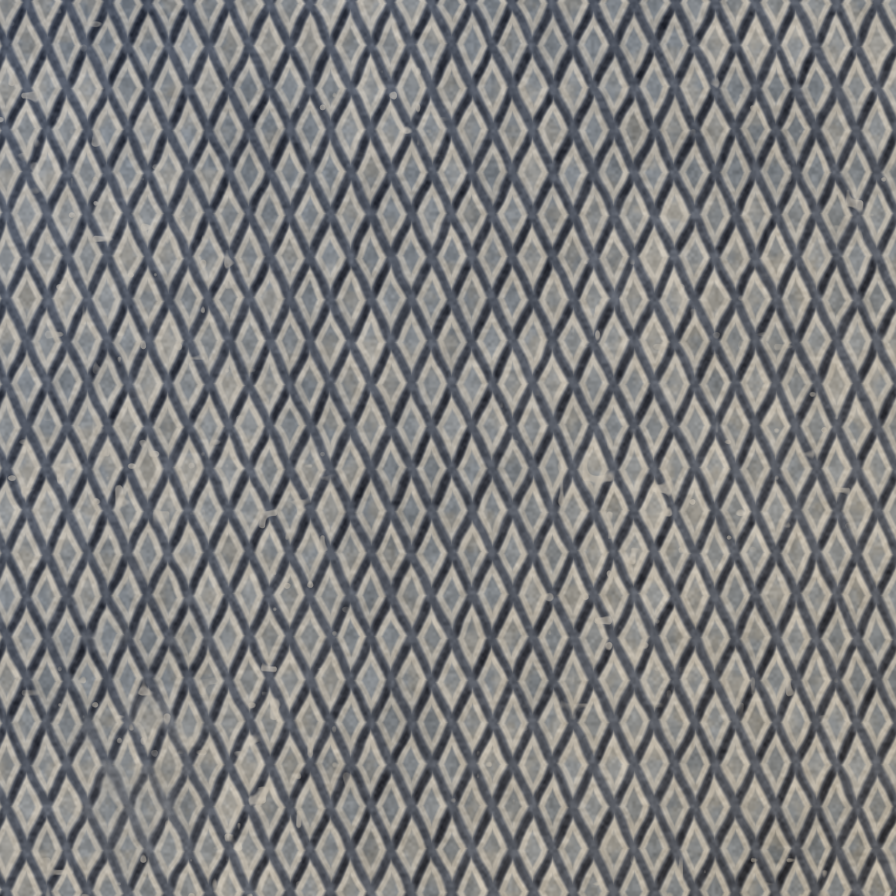
This texture is drawn by a WebGL 2 fragment shader. Its source:

```glsl
#version 300 es
precision highp float;
// Worn metal tread plate: narrow upright diamonds between two sets of slanted grooves.
// Two skewed axes turn the lattice into unit cells; each cell has a flat centre,
// a pale bevelled rim and shadowed edges, with noise for dust, stain and wear.

#define REPEATS vec2(22.12, 10.59)   // diamonds across and down
#define ORIGIN vec2(0.459, 0.619)    // centre of one diamond
#define GROOVE 0.125                 // half width of a groove, in cells
#define RIM 0.165                    // width of the pale rim, in cells
#define SOFT 0.045                   // softness of the edges, in cells
#define WOBBLE 0.07                  // unevenness of the lines
#define GRAIN 0.075                  // strength of the fine grain
#define DUST 0.55                    // strength of the pale dust

uniform vec2 u_resolution;
out vec4 fragColor;

const vec3 SHADOW = vec3(0.17, 0.18, 0.21);
const vec3 STEEL_DARK = vec3(0.34, 0.36, 0.40);
const vec3 STEEL = vec3(0.49, 0.51, 0.53);
const vec3 SAND = vec3(0.61, 0.59, 0.55);
const vec3 RIM_PALE = vec3(0.76, 0.73, 0.68);

float hash(vec2 p) {
    vec3 q = fract(vec3(p.xyx) * 0.1031);
    q += dot(q, q.yzx + 33.33);
    return fract((q.x + q.y) * q.z);
}

float noise(vec2 p) {
    vec2 i = floor(p), f = fract(p);
    f = f * f * (3.0 - 2.0 * f);
    return mix(mix(hash(i), hash(i + vec2(1, 0)), f.x),
               mix(hash(i + vec2(0, 1)), hash(i + vec2(1, 1)), f.x), f.y);
}

float fbm(vec2 p) {
    float sum = 0.0, amp = 0.5;
    for (int i = 0; i < 4; i++) {
        sum += amp * noise(p);
        p = p * 2.03 + 17.1;
        amp *= 0.5;
    }
    return sum / 0.9375;
}

// 1 within halfWidth of zero, falling smoothly to 0
float band(float d, float halfWidth, float soft) {
    return 1.0 - smoothstep(halfWidth - soft, halfWidth + soft, abs(d));
}

// Signed distance to the nearest groove line, at half integers
float toLine(float x) {
    return fract(x) - 0.5;
}

void main() {
    vec2 uv = gl_FragCoord.xy / u_resolution;

    // A rubbed area near the lower left disturbs the lines more
    float worn = smoothstep(0.16, 0.02, length((uv - vec2(0.15, 0.2)) * vec2(1.3, 0.7)))
               * smoothstep(0.35, 0.65, fbm(uv * 24.0 + 5.0));

    // Skewed lattice axes: x crosses the falling grooves, y the rising ones
    vec2 p = (uv - ORIGIN) * REPEATS;
    vec2 skew = vec2(p.x + p.y, p.x - p.y);
    float aa = max(SOFT, 0.7 * fwidth(skew.x));
    vec2 warp = vec2(noise(uv * 45.0), noise(uv * 45.0 + 71.0)) - 0.5;
    skew += warp * WOBBLE * (1.0 + 2.0 * worn);
    vec2 cell = floor(skew + 0.5);
    vec2 local = skew - cell;
    vec2 line = vec2(toLine(skew.x), toLine(skew.y));
    vec2 edgeId = floor(skew);
    float edge = 0.5 - max(abs(local.x), abs(local.y));

    // Dust, stain and grain
    float stain = fbm(uv * 7.0 + 3.0);
    float dust = smoothstep(0.42, 0.72, fbm(uv * 30.0 + 11.0));
    float grain = noise(uv * 260.0) + noise(uv * 130.0 + 9.0) - 1.0;
    float cellTone = hash(cell + 40.0) - 0.5;

    // Flat centre, tinted from blue steel to sand
    vec3 color = mix(STEEL, SAND, DUST * dust + 0.25 * smoothstep(0.4, 0.7, stain));
    color += 0.07 * cellTone;

    // Pale rim, brighter on the sides facing the light
    float rim = 1.0 - smoothstep(GROOVE + RIM - aa, GROOVE + RIM + aa, edge);
    float facing = 0.86 + 0.12 * sign(local.x) * smoothstep(0.1, 0.3, abs(local.x));
    float rimWear = mix(0.72, 1.0, noise(uv * 60.0 + 31.0)) * (1.0 - 0.45 * worn);
    color = mix(color, RIM_PALE, rim * facing * rimWear);

    // Grooves: blue grey falling lines and darker rising lines
    float falling = band(line.x, GROOVE, aa * 1.3);
    float rising = band(line.y, GROOVE, aa * 1.3);
    float keep = 1.0 - 0.4 * worn;
    color = mix(color, STEEL_DARK, max(falling, rising) * keep);

    // Shadows are deepest between crossings and vary from edge to edge
    float midRising = 1.0 - smoothstep(0.26, 0.44, abs(local.x));
    float midFalling = 1.0 - smoothstep(0.26, 0.44, abs(local.y));
    float depthRising = mix(0.6, 1.0, hash(vec2(cell.x, edgeId.y)));
    float depthFalling = mix(0.15, 0.55, hash(vec2(edgeId.x, cell.y) + 90.0));
    color = mix(color, SHADOW, band(line.y - 0.02, 0.085, aa * 1.3) * midRising * depthRising * keep);
    color = mix(color, SHADOW, band(line.x + 0.025, 0.06, aa * 1.3) * midFalling * depthFalling * keep);

    // Rare pale chips, then overall tone: cooler at the left, warmer at the right
    float chip = smoothstep(0.83, 0.93, noise(uv * 75.0 + 53.0)) * smoothstep(0.55, 0.75, noise(uv * 9.0 + 2.0));
    color = mix(color, RIM_PALE, 0.6 * chip);
    color += GRAIN * grain + 0.08 * (stain - 0.5);
    color += vec3(0.016, 0.004, -0.016) * (uv.x - uv.y + 0.1);
    fragColor = vec4(clamp(color, 0.0, 1.0), 1.0);
}
```
